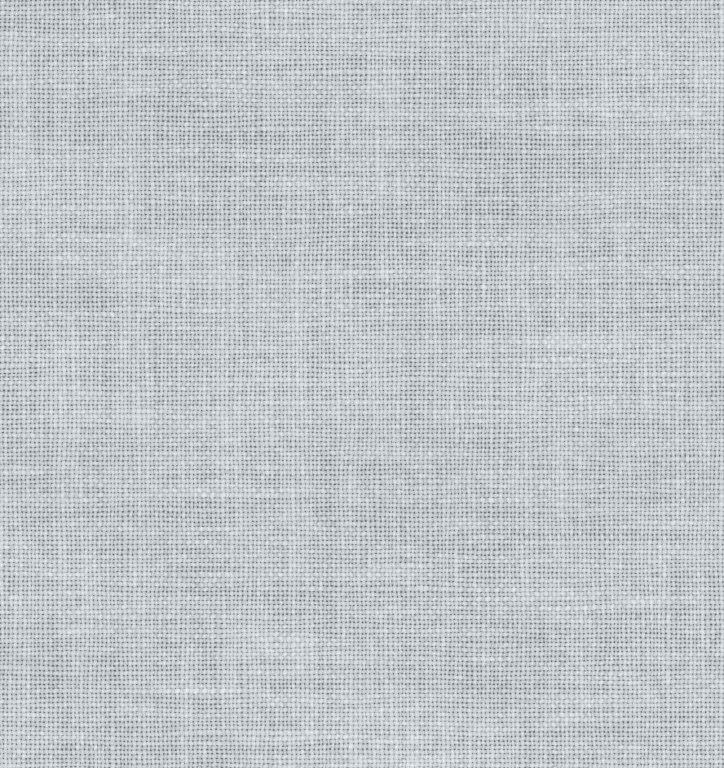
Give the GLSL for this texture, as a Shadertoy shader.

```glsl
// Pale blue-grey linen in plain weave: uneven warp and weft threads cross
// over and under, leaving small dark holes. Value noise bends the threads,
// varies their thickness and adds slubs, streaks and faint cloudy patches.

const vec2 THREADS = vec2(174.0, 165.0);    // threads per canvas height
const vec2 HALF_WIDTH = vec2(0.345, 0.385); // warp, weft, in thread pitches
const vec2 WIDTH_VARIATION = vec2(0.20, 0.22);
const vec2 BEND = vec2(0.75, 0.65);         // thread wander, in pitches
const vec2 STAGGER = vec2(0.05, 0.03);      // holes shift on alternate rows
const float EDGE_SOFTNESS = 0.08;
const float THREAD_TONE = 0.768;
const float HOLE_TONE = 0.43;
const float RELIEF = 0.08;                  // over and under shading
const float ROUNDNESS = 0.075;
const float STREAK_CONTRAST = 0.075;
const float PATCH_CONTRAST = 0.035;
const float FIBRE_CONTRAST = 0.08;
const vec3 COOL_TINT = vec3(0.0, 0.020, 0.036);
const float PI = 3.14159;
const int SAMPLES = 3;                      // per pixel side

float hash(vec2 p) {
    return fract(sin(dot(p, vec2(127.1, 311.7))) * 43758.5453);
}

float noise(vec2 p) {
    vec2 i = floor(p);
    vec2 f = fract(p);
    f = f * f * (3.0 - 2.0 * f);
    float low = mix(hash(i), hash(i + vec2(1.0, 0.0)), f.x);
    float high = mix(hash(i + vec2(0.0, 1.0)), hash(i + vec2(1.0, 1.0)), f.x);
    return mix(low, high, f.y);
}

// Thickness along one thread, from -0.5 to 0.5
float thickness(float along, float id, float seed) {
    float slow = noise(vec2(along * 8.0 + seed, id));
    float quick = noise(vec2(along * 75.0 + seed, id + 400.0));
    return mix(slow, quick, 0.4) - 0.5;
}

float cover(float offset, float halfWidth) {
    return 1.0 - smoothstep(halfWidth - EDGE_SOFTNESS,
                            halfWidth + EDGE_SOFTNESS, abs(offset));
}

float linenTone(vec2 uv) {
    // Bend the thread grid and slightly stagger its crossings
    vec2 bend = vec2(noise(uv * vec2(58.0, 11.0) + 17.0),
                     noise(uv * vec2(11.0, 58.0) + 53.0)) - 0.5;
    vec2 grid = uv * THREADS + BEND * bend;
    grid += STAGGER * cos(PI * grid.yx);
    vec2 id = floor(grid);
    vec2 offset = grid - id - 0.5;

    // Thread thickness: single threads, bands and rare thick slubs
    vec2 thick = vec2(thickness(uv.y, id.x, 91.0), thickness(uv.x, id.y, 23.0));
    vec2 band = vec2(noise(uv * vec2(34.0, 6.0) + 71.0),
                     noise(uv * vec2(6.0, 36.0) + 37.0)) - 0.5;
    float slub = smoothstep(0.85, 1.0, noise(vec2(uv.x * 11.0 + 5.0, id.y)));
    vec2 halfWidth = HALF_WIDTH + WIDTH_VARIATION * (thick + 0.22 * band);
    halfWidth.y += 0.10 * slub;

    // Plain weave: the upper thread alternates like a chequerboard
    float side = mod(id.x + id.y, 2.0) < 0.5 ? 1.0 : -1.0;
    vec2 rise = vec2(-side, side) * cos(PI * offset.yx);
    vec2 across = offset / halfWidth;
    vec2 tone = THREAD_TONE + RELIEF * rise - ROUNDNESS * across * across
              + STREAK_CONTRAST * (thick + 0.2 * band);
    tone.y += 0.03 * slub;

    // Lay the lower thread over the hole, then the upper one
    float warpCover = cover(offset.x, halfWidth.x);
    float weftCover = cover(offset.y, halfWidth.y);
    float value = HOLE_TONE;
    if (side > 0.0) {
        value = mix(value, tone.x, warpCover);
        value = mix(value, tone.y, weftCover);
    } else {
        value = mix(value, tone.y, weftCover);
        value = mix(value, tone.x, warpCover);
    }

    // Cloudy patches and fine fibre grain
    float clouds = 0.6 * noise(uv * vec2(3.5, 8.0) + 11.0)
                 + 0.4 * noise(uv * vec2(9.0, 24.0) + 29.0) - 0.5;
    float fibres = noise(uv * vec2(270.0, 330.0)) - 0.5;
    return value + PATCH_CONTRAST * clouds + FIBRE_CONTRAST * fibres;
}

void mainImage(out vec4 fragColor, in vec2 fragCoord) {
    // Average a small grid of samples to smooth the fine weave
    float tone = 0.0;
    for (int y = 0; y < SAMPLES; y++) {
        for (int x = 0; x < SAMPLES; x++) {
            vec2 shift = (vec2(x, y) + 0.5) / float(SAMPLES) - 0.5;
            tone += linenTone((fragCoord + shift) / iResolution.y);
        }
    }
    tone /= float(SAMPLES * SAMPLES);
    fragColor = vec4(clamp(tone + COOL_TINT, 0.0, 1.0), 1.0);
}
```
